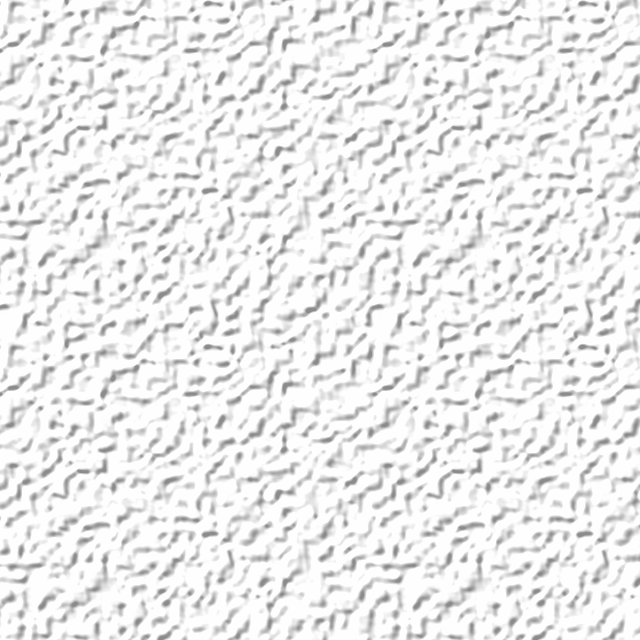
A Shadertoy shader for this texture:

```glsl
#define GRID 82.0              // weave cells per canvas height
#define TILE vec2(48.0, 44.0)  // repeat size in cells
#define WARP 0.7               // thread irregularity, in cells
#define GRAIN 0.14             // height of the fine roughness
#define RELIEF vec2(0.25, -0.25) // half emboss step, away from the light
#define SHADE_GAIN 0.56
#define SHADE_MAX 0.45
#define PAPER vec3(0.995)

float hash(vec2 p) {
    return fract(sin(dot(p, vec2(127.1, 311.7))) * 43758.5453);
}

// Value noise that repeats after the given number of cells
float tiledNoise(vec2 p, vec2 period) {
    vec2 cell = floor(p);
    vec2 f = fract(p);
    vec2 u = f * f * (3.0 - 2.0 * f);
    vec2 lo = mod(cell, period);
    vec2 hi = mod(cell + 1.0, period);
    float bottom = mix(hash(lo), hash(vec2(hi.x, lo.y)), u.x);
    float top = mix(hash(vec2(lo.x, hi.y)), hash(hi), u.x);
    return mix(bottom, top, u.y);
}

// Raised, flat-topped threads with a little roughness
float canvasHeight(vec2 p) {
    vec2 bend = vec2(tiledNoise(p * 0.5 + 7.3, TILE * 0.5),
                     tiledNoise(p * 0.5 + 15.6, TILE * 0.5)) - 0.5;
    float threads = tiledNoise(p + WARP * bend, TILE);
    float rough = tiledNoise(p * 2.0 + 3.4, TILE * 2.0);
    return smoothstep(0.1, 0.9, threads) + GRAIN * rough;
}

void mainImage(out vec4 fragColor, in vec2 fragCoord) {
    vec2 p = fragCoord / iResolution.y * GRID;

    // Emboss: slopes facing the lower right fall into shade
    float slope = canvasHeight(p - RELIEF) - canvasHeight(p + RELIEF);
    float shade = clamp(slope * SHADE_GAIN, 0.0, SHADE_MAX);

    fragColor = vec4(PAPER - shade, 1.0);
}
```
